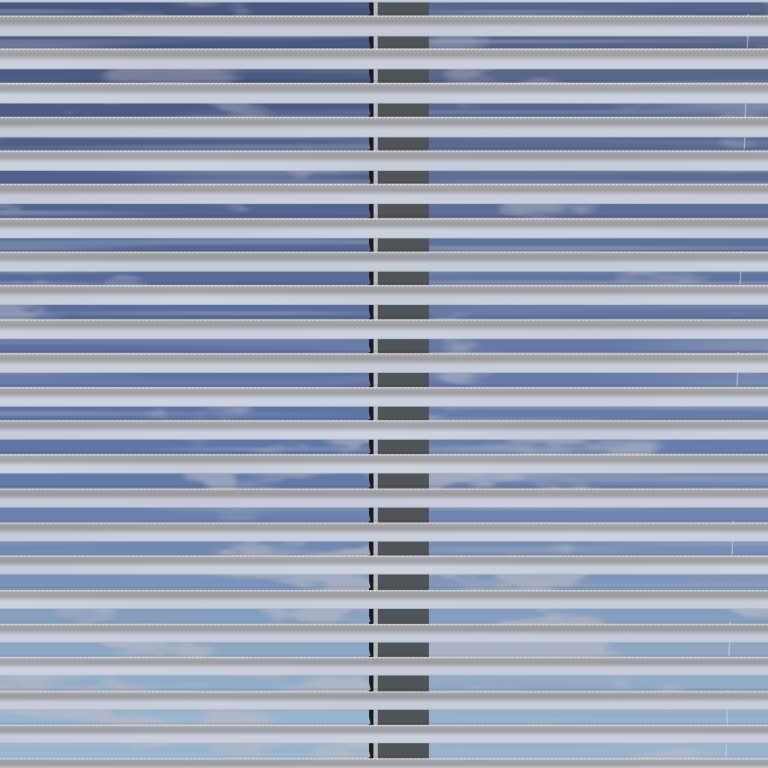
Give the GLSL for this pattern, as a three.js fragment shader.

```glsl
// Horizontal venetian blind slats in front of a window post and a cloudy blue sky.
varying vec2 vUv;

const float PITCH = 0.0440;        // slat spacing, about 22.7 down the canvas
const float FIRST_SLAT = 0.0182;   // top edge of the first whole slat, from the top
const float SLAT_TOP = 0.645;      // slat share of the pitch at the top
const float SLAT_BOTTOM = 0.56;    // and at the bottom
const float SLAT_JITTER = 0.03;    // uneven hanging, in pitches
const float EDGE = 0.0009;         // edge softness
const float HATCH_FREQ = 185.0;    // fine diagonal ribbing along the slats
const vec3 POST_X = vec3(0.4805, 0.4865, 0.4920); // seal, bead, post
const float POST_RIGHT = 0.5585;
const float CORD_WIDTH = 0.0012;

const vec3 SKY_HIGH = vec3(0.29, 0.345, 0.50);
const vec3 SKY_MID = vec3(0.37, 0.46, 0.65);
const vec3 SKY_LOW = vec3(0.61, 0.73, 0.82);
const vec3 CLOUD = vec3(0.72, 0.73, 0.78);
const vec3 HAZE = vec3(0.58, 0.64, 0.74);
const vec3 POST = vec3(0.31, 0.33, 0.35);
const vec3 SEAL = vec3(0.10, 0.11, 0.14);
const vec3 BEAD = vec3(0.73, 0.73, 0.72);
const vec3 SLAT_GREY = vec3(0.65, 0.65, 0.67);
const vec3 SLAT_LIGHT = vec3(0.785, 0.81, 0.855);
const vec3 SLAT_LIP = vec3(0.84, 0.84, 0.85);

float hash(vec2 p) {
  return fract(sin(dot(p, vec2(12.9898, 78.233))) * 43758.5453);
}

float noise(vec2 p) {
  vec2 i = floor(p), f = fract(p);
  f = f * f * (3.0 - 2.0 * f);
  return mix(mix(hash(i), hash(i + vec2(1.0, 0.0)), f.x),
             mix(hash(i + vec2(0.0, 1.0)), hash(i + 1.0), f.x), f.y);
}

float fbm(vec2 p) {
  float sum = 0.0, gain = 0.5;
  for (int i = 0; i < 4; i++) {
    sum += gain * noise(p);
    p = p * 2.03 + 17.3;
    gain *= 0.5;
  }
  return sum;
}

float band(float lo, float hi, float x, float soft) {
  return smoothstep(lo - soft, lo + soft, x) * (1.0 - smoothstep(hi - soft, hi + soft, x));
}

// Sky gradient with clouds and streaks of haze; depth runs from 0 at the top
vec3 skyColor(float x, float depth) {
  vec3 c = mix(SKY_HIGH, SKY_MID, smoothstep(0.0, 0.6, depth));
  c = mix(c, SKY_LOW, smoothstep(0.55, 1.0, depth));
  float rightPane = smoothstep(POST_X.z, POST_RIGHT, x);
  float streak = noise(vec2(x * 3.0 + rightPane * 9.0, depth * 130.0));
  c = mix(c, HAZE, 0.5 * smoothstep(0.4, 1.0, streak) + 0.17 * rightPane);
  float cloud = fbm(vec2(x * 7.0 + 3.0, depth * 19.0));
  float cover = smoothstep(0.57, 0.70, cloud + 0.06 * smoothstep(0.5, 0.9, depth));
  return mix(c, CLOUD, cover * mix(0.35, 0.75, depth));
}

// Upright post with a dark seal and a pale bead on its left
vec3 addPost(vec3 c, float x, float s) {
  float seal = POST_X.x + 0.002 * smoothstep(0.75, 1.0, s);
  c = mix(c, SEAL, band(seal, POST_X.y, x, EDGE));
  c = mix(c, BEAD, band(POST_X.y, POST_X.z, x, EDGE));
  return mix(c, POST, band(POST_X.z, POST_RIGHT, x, EDGE));
}

// Slat shading; u runs from 0 at the upper lip to 1 at the lower edge
vec3 slatColor(float u, float x, float depth, float id) {
  vec3 c = mix(SLAT_GREY, SLAT_LIGHT, smoothstep(0.34, 0.66, u));
  c *= 1.0 - 0.05 * band(0.18, 0.40, u, 0.10);
  c = mix(c, SLAT_LIP, 0.85 * (1.0 - smoothstep(0.06, 0.15, u)));
  c = mix(c, HAZE, 0.45 * smoothstep(0.92, 1.0, u));
  float hatch = sin(6.2832 * HATCH_FREQ * (x + 0.8 * depth));
  float ribbing = 0.02 * (1.0 - depth) + 0.06 * (1.0 - smoothstep(0.08, 0.2, u));
  float tone = noise(vec2(x * 4.0, id * 3.7)) - 0.5;
  return c * (1.0 + ribbing * hatch + 0.05 * tone);
}

void main() {
  float x = vUv.x;
  float depth = 1.0 - vUv.y;

  // Slat number and position within its pitch
  float row = (depth - FIRST_SLAT) / PITCH;
  float id = floor(row);
  float s = fract(row) - SLAT_JITTER * hash(vec2(id, 4.0));
  float thickness = mix(SLAT_TOP, SLAT_BOTTOM, depth);
  float soft = EDGE / PITCH;

  // View through the gaps
  vec3 color = addPost(skyColor(x, depth), x, s);
  float cordX = mix(0.975, 0.945, depth);
  float cord = 1.0 - smoothstep(0.5 * CORD_WIDTH, 0.5 * CORD_WIDTH + EDGE, abs(x - cordX));
  color = mix(color, SLAT_LIGHT, cord * 0.6 * step(0.4, hash(vec2(id, 8.0))));
  color *= 1.0 - 0.10 * smoothstep(0.9, 1.0, s);

  // Slats in front
  float slat = band(soft, thickness, s, soft);
  color = mix(color, slatColor(s / thickness, x, depth, id), slat);

  gl_FragColor = vec4(color, 1.0);
}
```
